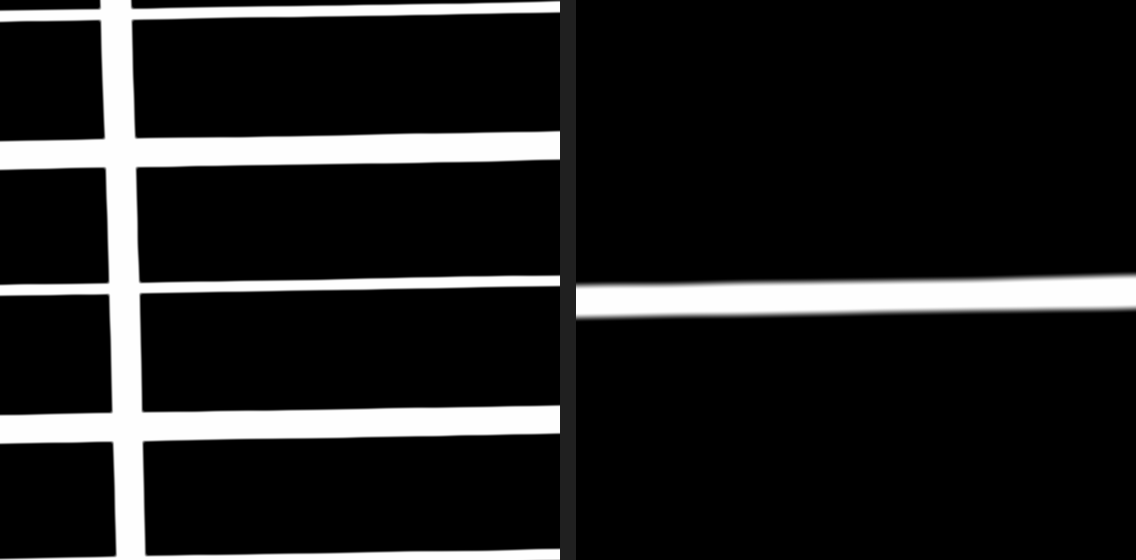
Left, the full canvas; right, a detail of the centre.
Write a WebGL 1 fragment shader that draws this pattern.

```glsl
precision highp float;
uniform vec2 u_resolution;

#define PITCH 0.4889        // height of one thin + thick pair
#define THIN_START -0.0071  // lowest thin bar
#define THICK_START 0.2338  // lowest thick bar
#define THIN_HALF 0.0097
#define THICK_HALF 0.0254
#define TILT 0.0169         // rise of the bars across the canvas
#define POST_BASE vec2(0.2340, 0.0265) // x centre and half width at the bottom
#define WOBBLE 0.0016
#define CORNER 0.005
#define SOFT 0.0029
#define INK 0.995

float hash(vec2 p) {
    vec3 q = fract(vec3(p.xyx) * 0.1031);
    q += dot(q, q.yzx + 33.33);
    return fract((q.x + q.y) * q.z);
}

// Smooth noise along one edge, from -0.5 to 0.5
float edgeNoise(float along, float seed) {
    float cell = floor(along);
    float f = fract(along);
    f = f * f * (3.0 - 2.0 * f);
    return mix(hash(vec2(cell, seed)), hash(vec2(cell + 1.0, seed)), f) - 0.5;
}

// Signed distance to a strip whose two edges waver separately
float strip(float offset, float halfWidth, float along, float seed) {
    float edgeSeed = seed + (offset > 0.0 ? 17.0 : 5.0);
    float waver = edgeNoise(along * 7.0, edgeSeed)
                + 0.4 * edgeNoise(along * 23.0, edgeSeed + 41.0);
    return abs(offset) - halfWidth - WOBBLE * waver;
}

// Bars of one kind, repeated up the canvas
float bars(vec2 p, float start, float halfWidth, float seed) {
    float level = (p.y - TILT * p.x - start) / PITCH;
    float index = floor(level + 0.5);
    return strip((level - index) * PITCH, halfWidth, p.x, seed + index * 3.0);
}

// Leaning, slightly bowed upright that widens towards the top
float post(vec2 p) {
    float centre = POST_BASE.x - 0.0276 * p.y + 0.0052 * p.y * (1.0 - p.y);
    return strip(p.x - centre, POST_BASE.y + 0.0017 * p.y, p.y, 90.0);
}

// Union with rounded inner corners
float roundUnion(float a, float b) {
    float h = max(CORNER - abs(a - b), 0.0) / CORNER;
    return min(a, b) - 0.25 * CORNER * h * h;
}

void main() {
    vec2 p = gl_FragCoord.xy / u_resolution;

    float thin = bars(p, THIN_START, THIN_HALF, 10.0);
    float thick = bars(p, THICK_START, THICK_HALF, 50.0);
    float d = roundUnion(min(thin, thick), post(p));

    // Soft edge, never narrower than a pixel
    float blur = max(SOFT, 0.7 / min(u_resolution.x, u_resolution.y));
    float cover = 1.0 - smoothstep(-blur, blur, d);
    gl_FragColor = vec4(vec3(INK * cover), 1.0);
}
```
